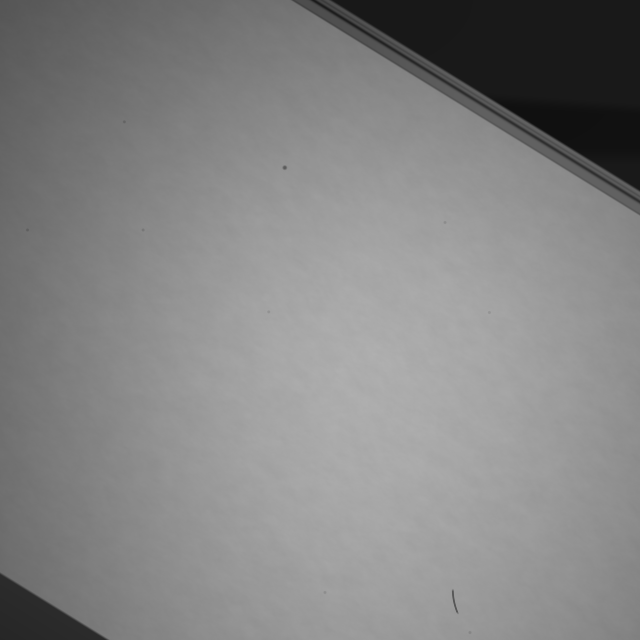
Give the GLSL for this texture, as a three.js fragment shader.

```glsl
#define PEAK 0.675
#define LIGHT_POS vec2(0.58, 0.42)
#define EDGE_DIR vec2(0.5255, 0.8508)
#define TOP_EDGE 1.0904
#define LOW_EDGE 0.0890
#define STRIP_WIDTH 0.0315
#define EDGE_SOFT 0.0025
#define GRAIN 0.045
#define SPECKS 9

varying vec2 vUv;

float hash(vec2 p) {
  return fract(sin(dot(p, vec2(127.1, 311.7))) * 43758.5453);
}

float noise(vec2 p) {
  vec2 i = floor(p), f = fract(p);
  f = f * f * (3.0 - 2.0 * f);
  return mix(mix(hash(i), hash(i + vec2(1.0, 0.0)), f.x),
             mix(hash(i + vec2(0.0, 1.0)), hash(i + vec2(1.0, 1.0)), f.x), f.y);
}

float fbm(vec2 p) {
  float sum = 0.0, amp = 0.5;
  for (int i = 0; i < 4; i++) {
    sum += amp * (noise(p) - 0.5);
    p = mat2(1.6, 1.2, -1.2, 1.6) * p + 7.3;
    amp *= 0.6;
  }
  return sum;
}

// Soft dark or light line at a given offset
float line(float d, float at, float width) {
  float x = (d - at) / width;
  return exp(-x * x);
}

// Uneven pool of light, wider towards the lower right
float lighting(vec2 p) {
  vec2 d = p - LIGHT_POS;
  vec2 k = vec2(d.x < 0.0 ? 1.6 : 1.2, d.y > 0.0 ? 1.45 : 0.7);
  return PEAK / (1.0 + dot(k, d * d));
}

// Fibres stretched along the sheet
float fibres(vec2 p) {
  vec2 along = vec2(dot(p, vec2(EDGE_DIR.y, -EDGE_DIR.x)), dot(p, EDGE_DIR));
  return fbm(along * vec2(34.0, 60.0)) + 0.5 * fbm(along * vec2(110.0, 170.0) + 19.0);
}

// Scattered faint specks plus one clear spot
float specks(vec2 p) {
  float dark = 0.22 * smoothstep(0.005, 0.001, length(p - vec2(0.445, 0.738)));
  for (int i = 0; i < SPECKS; i++) {
    float n = float(i);
    vec2 c = vec2(hash(vec2(n, 3.0)), hash(vec2(n, 8.0)));
    dark += 0.07 * smoothstep(0.0035, 0.001, length(p - c));
  }
  return dark;
}

// Short bent hair near the bottom
float hair(vec2 p) {
  float t = (0.079 - p.y) / 0.038;
  float bend = 0.7075 + 0.008 * t * t;
  float ends = smoothstep(-0.05, 0.1, t) * smoothstep(1.05, 0.9, t);
  return ends * smoothstep(0.0024, 0.0005, abs(p.x - bend));
}

// Layered side of the sheet, d measured outward from its face
float strip(float d, float x) {
  float v = mix(0.30, 0.38, smoothstep(0.45, 0.8, x));
  v -= 0.12 * line(d, 0.0, 0.0018);
  v -= 0.20 * line(d, 0.0175, 0.0028);
  v -= 0.07 * line(d, 0.0245, 0.002);
  return v;
}

// Dark surroundings with a deeper shadow band
float backdrop(vec2 p) {
  float v = 0.10 - 0.015 * smoothstep(0.7, 1.0, p.y) * (1.0 - p.x);
  float bandTop = 0.845 - 0.07 * (p.x - 0.78);
  float band = smoothstep(bandTop + 0.012, bandTop - 0.012, p.y);
  band *= smoothstep(0.735, 0.775, p.y);
  return v - 0.035 * band;
}

void main() {
  vec2 p = vUv;
  float across = dot(p, EDGE_DIR);
  float d = across - TOP_EDGE;

  // Face of the sheet
  float v = lighting(p) * (1.0 + GRAIN * fibres(p));
  v -= specks(p);
  v = mix(v, 0.27, 0.8 * hair(p));

  // Side and surroundings at the upper right
  v = mix(v, strip(d, p.x), smoothstep(-EDGE_SOFT, EDGE_SOFT, d));
  v = mix(v, backdrop(p), smoothstep(-EDGE_SOFT, EDGE_SOFT, d - STRIP_WIDTH));

  // Dark corner at the lower left
  float corner = smoothstep(EDGE_SOFT, -EDGE_SOFT, across - LOW_EDGE);
  v = mix(v, 0.15 + 0.02 * across / LOW_EDGE, corner);

  gl_FragColor = vec4(vec3(v), 1.0);
}
```
